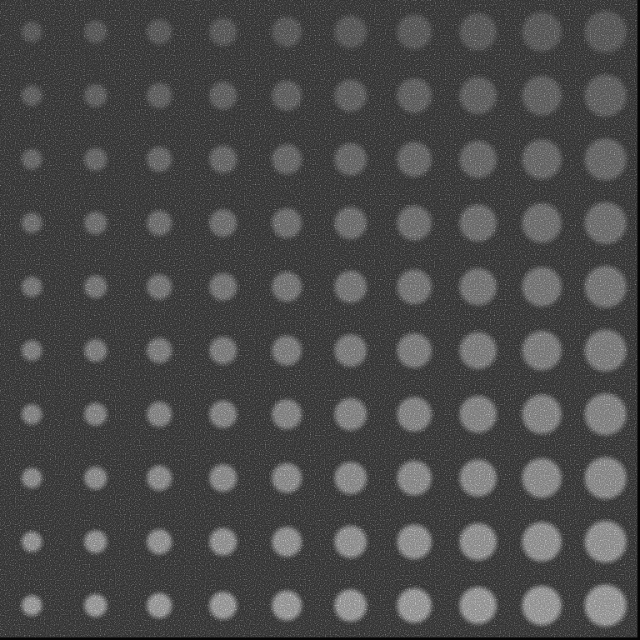
This pattern is drawn by a three.js fragment shader. Its source:

```glsl
// Ten by ten grid of soft grey discs, growing rightwards and brightening downwards, under fine grain.
varying vec2 vUv;

// Pseudo-random unit vector for a lattice corner
vec2 cornerGradient(vec2 corner) {
  vec3 p = fract(corner.xyx * vec3(0.1031, 0.1030, 0.0973));
  p += dot(p, p.yzx + 33.33);
  float angle = 6.2832 * fract((p.x + p.y) * p.z);
  return vec2(cos(angle), sin(angle));
}

float gradientNoise(vec2 p) {
  vec2 cell = floor(p);
  vec2 f = p - cell;
  vec2 blend = f * f * f * (f * (f * 6.0 - 15.0) + 10.0);
  vec2 e = vec2(1.0, 0.0);
  float bottom = mix(dot(cornerGradient(cell), f),
                     dot(cornerGradient(cell + e.xy), f - e.xy), blend.x);
  float top = mix(dot(cornerGradient(cell + e.yx), f - e.yx),
                  dot(cornerGradient(cell + e.xx), f - e.xx), blend.x);
  return mix(bottom, top, blend.y);
}

void main() {
  // The grid leaves a thin black margin at the right and bottom
  vec2 grid = (vUv - vec2(0.0, 0.004)) / 0.0996;
  vec2 id = clamp(floor(grid), 0.0, 9.0);

  // Radius follows the column, brightness the row
  float radius = mix(0.155, 0.325, id.x / 9.0);
  float brightness = mix(0.36, 0.12, id.y / 9.0);
  float dist = length(grid - id - 0.5);
  float disc = 1.0 - smoothstep(radius - 0.065, radius + 0.065, dist);

  // Skewed grain: mostly dark, with sparse bright specks
  float grain = 0.06 * (exp(2.6 * gradientNoise(vUv * 512.0)) - 1.0);
  float grey = 0.232 + brightness * disc + grain;

  // Margin
  float inside = (1.0 - smoothstep(0.995, 0.997, vUv.x)) * smoothstep(0.003, 0.005, vUv.y);
  gl_FragColor = vec4(vec3(mix(0.02, grey, inside)), 1.0);
}
```
